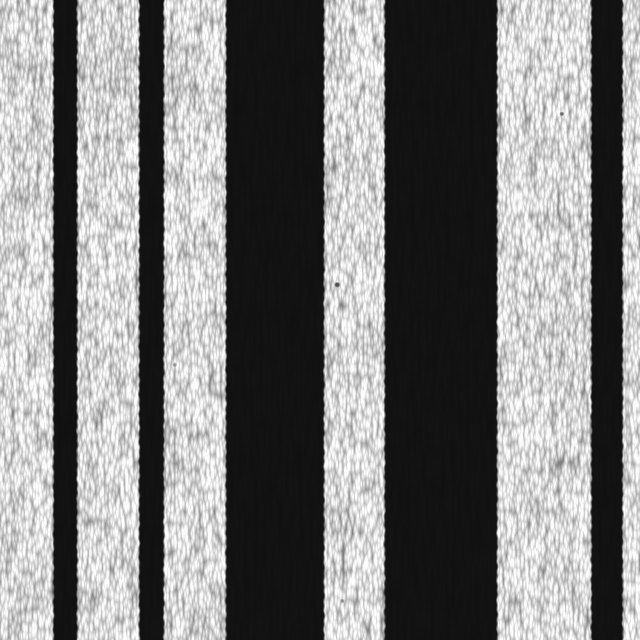
Write a Shadertoy shader that draws this pattern.

```glsl
const float DARK = 0.07;
const float METAL = 0.845;
const float SPECK = 0.3;

vec2 hash2(vec2 p) {
    vec3 q = fract(vec3(p.xyx) * vec3(0.1031, 0.1030, 0.0973));
    q += dot(q, q.yzx + 33.33);
    return fract((q.xx + q.yz) * q.zy);
}

// Distance to the nearest scattered cell point
float cellular(vec2 p) {
    vec2 cell = floor(p), local = fract(p);
    float nearest = 4.0;
    for (int y = -1; y <= 1; y++) {
        for (int x = -1; x <= 1; x++) {
            vec2 offset = vec2(x, y);
            vec2 d = offset + hash2(cell + offset) - local;
            nearest = min(nearest, dot(d, d));
        }
    }
    return sqrt(nearest);
}

// Zero-centred grain, stretched by unequal frequencies
float grain(vec2 uv, vec2 frequency) {
    return 0.43 - cellular(uv * frequency + 17.0);
}

// Brushed surface: fine fibres over broader cloudy variation
float brushed(vec2 uv) {
    return 0.40 * grain(uv, vec2(220.0, 65.0))
         + 0.30 * grain(uv + 0.31, vec2(130.0, 24.0))
         + 0.15 * grain(uv + 0.67, vec2(48.0, 14.0))
         + 0.09 * grain(uv + 0.13, vec2(11.0, 5.0));
}

// Slight raggedness along the bar edges
float edgeWobble(float y, float phase) {
    return 0.0005 * (sin(y * 173.0 + phase) + sin(y * 419.0 + phase * 2.3));
}

float bar(vec2 uv, float left, float right, float blur) {
    float l = left + edgeWobble(uv.y, left * 90.0);
    float r = right + edgeWobble(uv.y, right * 90.0);
    return smoothstep(l - blur, l + blur, uv.x)
         * (1.0 - smoothstep(r - blur, r + blur, uv.x));
}

float speck(vec2 uv, vec2 center, float radius) {
    return 1.0 - smoothstep(radius * 0.3, radius, length(uv - center));
}

void mainImage(out vec4 fragColor, in vec2 fragCoord) {
    vec2 uv = fragCoord / iResolution.xy;
    float blur = max(0.0022, 1.0 / iResolution.x);

    // Dark bars as left and right edges
    const vec2 bars[5] = vec2[5](
        vec2(0.0833, 0.1208), vec2(0.2174, 0.2562), vec2(0.3529, 0.5065),
        vec2(0.6009, 0.7770), vec2(0.9238, 0.9730));
    float cover = 0.0;
    for (int i = 0; i < 5; i++) {
        cover = max(cover, bar(uv, bars[i].x, bars[i].y, blur));
    }

    // Bright metal with a few dark pits
    float metal = clamp(METAL + brushed(uv), 0.5, 0.99);
    float pits = speck(uv, vec2(0.527, 0.555), 0.0055);
    pits = max(pits, 0.8 * speck(uv, vec2(0.878, 0.822), 0.0045));
    pits = max(pits, 0.5 * speck(uv, vec2(0.273, 0.430), 0.0045));
    pits = max(pits, 0.5 * speck(uv, vec2(0.535, 0.061), 0.004));
    metal = mix(metal, SPECK, pits);

    // Faint fibres inside the dark bars
    float shadow = DARK + 0.014 * grain(uv, vec2(130.0, 18.0));

    fragColor = vec4(vec3(mix(metal, shadow, cover)), 1.0);
}
```
